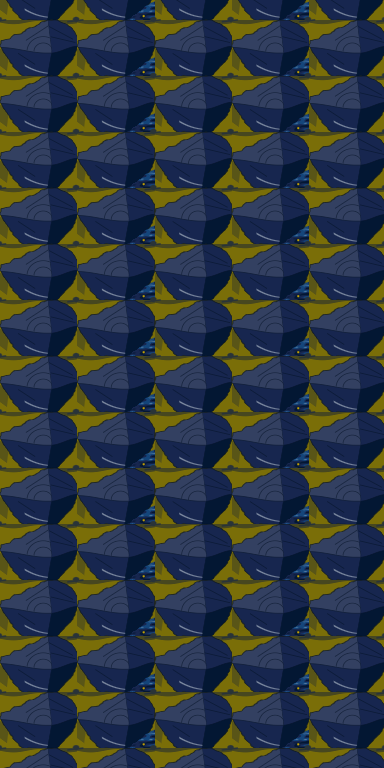
A Shadertoy shader for this pattern:

```glsl
// Rows of faceted navy boulders on olive ground, laid out as a brick-free grid.
// Each tile is one polygon distance field, split into shaded facets by a ridge
// and a waist line; odd columns gain broken blue rubble in the lower corner.

#define GRID vec2(4.97, 13.71)
#define ROW_SHIFT 0.357
#define TILE_ASPECT 0.726
#define LINE_WIDTH 0.009
#define ROUGHNESS 0.014
#define SLATE vec3(0.20, 0.25, 0.38)
#define NAVY vec3(0.09, 0.15, 0.31)
#define MIDNIGHT vec3(0.01, 0.09, 0.20)
#define OLIVE vec3(0.48, 0.43, 0.03)
#define DARK_OLIVE vec3(0.28, 0.28, 0.12)
#define STEM vec3(0.16, 0.20, 0.22)

// Boulder outline in tile units, v pointing down.
const vec2 OUTLINE[20] = vec2[20](
    vec2(0.0, 0.47), vec2(0.02, 0.37), vec2(0.13, 0.33), vec2(0.19, 0.26),
    vec2(0.28, 0.24), vec2(0.35, 0.16), vec2(0.46, 0.11), vec2(0.52, 0.05),
    vec2(0.62, 0.0), vec2(0.74, 0.0), vec2(0.85, 0.07), vec2(0.94, 0.16),
    vec2(1.0, 0.29), vec2(1.0, 0.50), vec2(0.95, 0.68), vec2(0.86, 0.82),
    vec2(0.74, 1.0), vec2(0.29, 1.0), vec2(0.19, 0.86), vec2(0.11, 0.70));

float hash(vec2 p) {
    return fract(sin(dot(p, vec2(127.1, 311.7))) * 43758.5);
}

float noise(vec2 p) {
    vec2 i = floor(p), f = fract(p);
    f = f * f * (3.0 - 2.0 * f);
    return mix(mix(hash(i), hash(i + vec2(1, 0)), f.x),
               mix(hash(i + vec2(0, 1)), hash(i + 1.0), f.x), f.y);
}

vec2 metric(vec2 p) { return p * vec2(1.0, TILE_ASPECT); }

float segment(vec2 p, vec2 a, vec2 b) {
    vec2 d = metric(b - a), q = metric(p - a);
    return length(q - d * clamp(dot(q, d) / dot(d, d), 0.0, 1.0));
}

// Signed distance to the boulder, negative inside.
float boulder(vec2 p) {
    float dist = 10.0, side = 1.0;
    for (int i = 0; i < 20; i++) {
        vec2 a = OUTLINE[i], b = OUTLINE[(i + 1) % 20];
        dist = min(dist, segment(p, a, b));
        if ((a.y > p.y) != (b.y > p.y) &&
            p.x < a.x + (b.x - a.x) * (p.y - a.y) / (b.y - a.y)) side = -side;
    }
    return side * dist;
}

float fill(float d, float aa) { return clamp(0.5 - d / aa, 0.0, 1.0); }

float within(float x, float lo, float hi, float aa) {
    return fill(lo - x, aa) * fill(x - hi, aa);
}

vec3 ground(vec2 p, float aa) {
    float strip = p.y - 0.045 - 0.03 * sin(p.x * 9.0);
    float shade = max(p.x - 0.13 + 0.1 * (p.y - 0.5), 0.52 - p.y);
    shade = max(shade, p.y - 0.82 - p.x);
    return mix(OLIVE, DARK_OLIVE, max(fill(strip, aa), 0.65 * fill(shade, aa)));
}

vec3 facets(vec2 p, float aa) {
    float ridge = p.x - (0.67 - 0.09 * abs(p.y - 0.55) - 0.04 * max(p.y - 0.6, 0.0));
    float waist = p.y - (0.49 + 0.10 * smoothstep(0.0, 0.6, p.x)
                         - 0.12 * smoothstep(0.66, 1.0, p.x));
    waist *= TILE_ASPECT;
    float right = fill(-ridge, aa), low = fill(-waist, aa);
    vec3 col = mix(mix(SLATE, NAVY, right), mix(NAVY, MIDNIGHT, right), low);

    // Cracks: waist, ridge, slanted seams and nested arches beside the ridge.
    float crack = min(abs(waist), abs(ridge) + 0.003);
    crack = min(crack, segment(p, vec2(0.34, 0.36), vec2(0.63, 0.10)));
    crack = min(crack, segment(p, vec2(0.64, 0.12), vec2(0.94, 0.34)));
    crack = min(crack, segment(p, vec2(0.66, 0.30), vec2(0.97, 0.40)));
    crack = min(crack, segment(p, vec2(0.24, 0.60), vec2(0.45, 0.79)));
    for (int i = 0; i < 2; i++) {
        float r = 0.12 + 0.09 * float(i);
        float arch = abs(length(metric(p - vec2(0.56, 0.56)) * vec2(1.0, 1.1)) - r);
        crack = min(crack, max(arch, max(waist, ridge)));
    }
    col = mix(col, MIDNIGHT * 0.7, 0.65 * fill(crack - LINE_WIDTH * 0.45, aa));

    // Pale curved glint near the foot.
    float t = (p.x - 0.32) / 0.31;
    float glint = abs(p.y - 0.81 - 0.25 * t + 0.11 * t * t) * TILE_ASPECT;
    float streak = fill(glint - 0.011 * (1.0 - 0.5 * t), aa);
    return mix(col, vec3(0.48, 0.53, 0.62), streak * within(p.x, 0.32, 0.62, aa));
}

vec3 rubble(vec2 p, float aa) {
    float n = noise(vec2(p.x * 17.0 + p.y * 8.0, p.y * 19.0));
    vec3 col = mix(MIDNIGHT, NAVY, fill(0.36 - n, aa * 8.0));
    col = mix(col, vec3(0.08, 0.27, 0.48), fill(0.60 - n, aa * 8.0));
    col = mix(col, vec3(0.34, 0.48, 0.62), fill(0.84 - n, aa * 8.0));
    float spark = length(metric(p - vec2(0.86, 0.93))) - 0.014;
    return mix(col, vec3(0.75, 0.62, 0.04), fill(spark, aa));
}

void mainImage(out vec4 fragColor, in vec2 fragCoord) {
    vec2 uv = fragCoord / iResolution.xy;
    vec2 cell = vec2(uv.x, 1.0 - uv.y) * GRID - vec2(0.0, ROW_SHIFT);
    vec2 p = fract(cell);
    float odd = mod(floor(cell.x), 2.0);
    float aa = 1.2 * GRID.x / iResolution.x;

    vec3 col = ground(p, aa);
    float body = boulder(p) + ROUGHNESS * (noise(p * 24.0) - 0.5);
    col = mix(col, facets(p, aa), fill(body, aa));
    col = mix(col, MIDNIGHT * 0.6, 0.8 * fill(abs(body) - LINE_WIDTH * 0.5, aa));

    // Rubble wedge under the right flank of odd columns.
    float wedge = 1.66 - p.x - p.y + 0.07 * (noise(p * 15.0) - 0.5);
    col = mix(col, rubble(p, aa), odd * fill(wedge, aa));

    // Dark knob and twig straddling the tile corners.
    vec2 corner = p - floor(p + 0.5);
    float knob = length(metric(corner - vec2(-0.015, -0.01)) * vec2(0.8, 1.0)) - 0.034;
    knob = min(knob, segment(corner, vec2(-0.12, 0.03), vec2(0.07, 0.0)) - 0.011);
    col = mix(col, STEM, fill(knob, aa));
    fragColor = vec4(col, 1.0);
}
```
